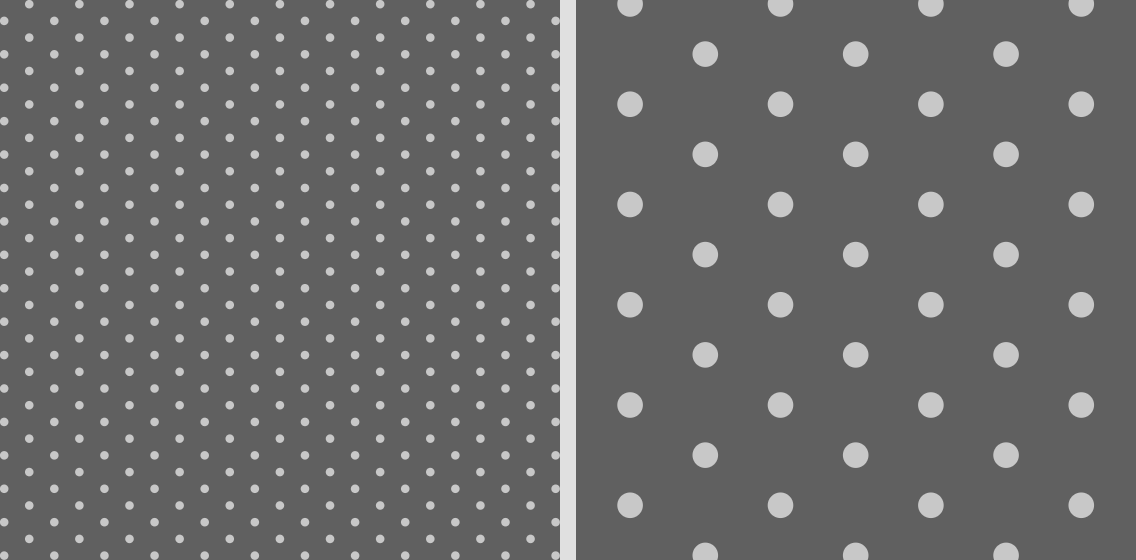
Left, the full canvas; right, a detail of the centre.
Give the GLSL for this pattern, as a Shadertoy shader.

```glsl
// Flat polka dots: pale grey discs on a dark grey ground in staggered rows.
// A 12 by 8 unit tile repeats from the top left corner; each tile holds two
// discs half a tile apart, drawn from the distance to the nearest centre.

const float UNITS_ACROSS = 134.05;         // tile units per canvas height
const vec2  TILE         = vec2(12.0, 8.0);
const vec2  FIRST_DOT    = vec2(1.0, 5.0); // measured from the top left
const float DOT_RADIUS   = 1.02;
const vec3  GROUND       = vec3(0.378);
const vec3  DOT          = vec3(0.784);

// Distance from p to the nearest point of a grid with spacing TILE
float gridDistance(vec2 p) {
    return length(p - TILE * floor(p / TILE + 0.5));
}

// Signed distance to the staggered discs
float dotsDistance(vec2 p) {
    vec2 q = p - FIRST_DOT;
    return min(gridDistance(q), gridDistance(q - 0.5 * TILE)) - DOT_RADIUS;
}

void mainImage(out vec4 fragColor, in vec2 fragCoord) {
    // Tile units, with y running down from the top edge
    float pixel = UNITS_ACROSS / iResolution.y;
    vec2 p = vec2(fragCoord.x, iResolution.y - fragCoord.y) * pixel;

    // One pixel of edge smoothing
    float coverage = clamp(0.5 - dotsDistance(p) / pixel, 0.0, 1.0);
    fragColor = vec4(mix(GROUND, DOT, coverage), 1.0);
}
```
